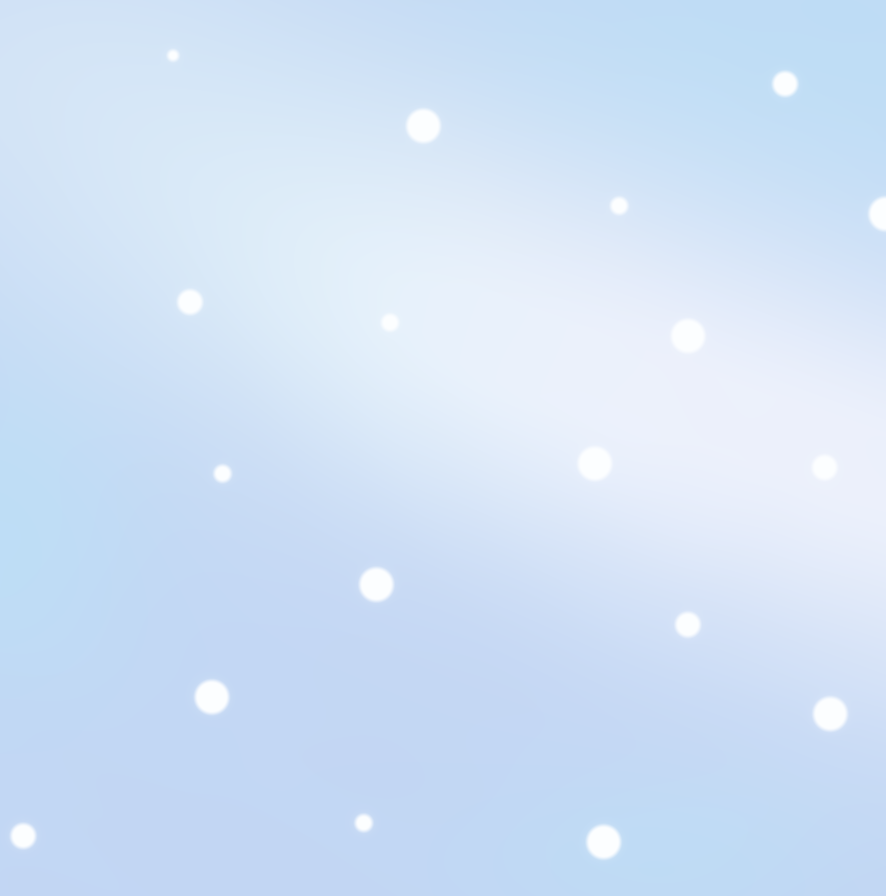
A Shadertoy shader for this background:

```glsl
float hash(float n)
{
    return fract(sin(n * 91.345) * 4375.85);
}

// Soft round patch, 1 at its centre
float patchAt(vec2 p, vec2 centre, vec2 size)
{
    vec2 q = (p - centre) / size;
    return exp(-dot(q, q));
}

// Faint uneven wash from warped sines
float wash(vec2 p)
{
    float sum = 0.0, amp = 0.5;
    for (int i = 0; i < 4; i++) {
        p += 0.35 * sin(p.yx * 1.7 + float(i) * 2.1);
        sum += amp * sin(p.x * 4.0 + 1.3) * sin(p.y * 6.0 + 0.4);
        p = mat2(0.8, 0.6, -0.6, 0.8) * p * 1.8;
        amp *= 0.5;
    }
    return sum;
}

vec3 skyColour(vec2 p)
{
    float cloud = wash(p);

    // Lavender ground with clearer blue patches
    float blue = patchAt(p, vec2(0.85, 0.92), vec2(0.5, 0.22))
               + patchAt(p, vec2(0.0, 0.42), vec2(0.17, 0.2))
               + 0.8 * patchAt(p, vec2(0.75, 0.04), vec2(0.22, 0.1));
    vec3 colour = mix(vec3(0.762, 0.838, 0.953), vec3(0.742, 0.866, 0.962),
                      clamp(blue + 0.15 * cloud, 0.0, 1.0));

    // Pale haze sloping down and brightening to the right
    float offset = (p.y - 0.83 + 0.36 * p.x + 0.02 * cloud) / 0.24;
    float strength = mix(0.35, 1.03, smoothstep(-0.1, 0.55, p.x));
    float haze = strength * exp(-offset * offset);
    haze += 0.22 * patchAt(p, vec2(0.08, 1.0), vec2(0.28, 0.2));
    vec3 pale = mix(vec3(0.89, 0.945, 0.978), vec3(0.925, 0.943, 0.985),
                    smoothstep(0.2, 0.8, p.x));
    return mix(colour, pale, clamp(haze, 0.0, 1.0)) + 0.005 * cloud;
}

void mainImage(out vec4 fragColor, in vec2 fragCoord)
{
    vec2 p = fragCoord / iResolution.y;
    float aspect = iResolution.x / iResolution.y;
    vec3 colour = skyColour(vec2(p.x / aspect, p.y));

    // Snow: evenly spread, jittered dots in four sizes
    for (int i = 1; i <= 18; i++) {
        float n = float(i);
        vec2 jitter = 0.08 * vec2(hash(n), hash(n + 37.0));
        vec2 centre = fract(n * vec2(0.7549, 0.5698) + jitter + vec2(0.13, 0.31));
        float kind = fract(n * 0.618);
        float radius = kind < 0.45 ? 0.0195 : kind < 0.67 ? 0.0145
                     : kind < 0.9 ? 0.0102 : 0.0068;
        float d = length(p - centre * vec2(aspect, 1.0)) - radius;
        float halo = 0.15 * exp(-max(d, 0.0) / 0.003);
        float dot_ = 1.0 - smoothstep(-0.004, 0.003, d);
        colour = mix(colour, vec3(0.988, 0.995, 1.0), max(dot_, halo));
    }

    fragColor = vec4(colour, 1.0);
}
```
